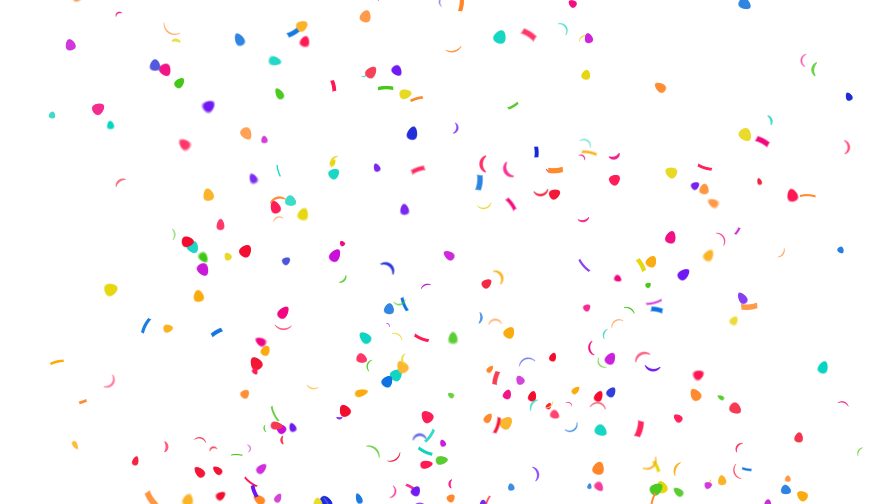
Reproduce this pattern procedurally as a WebGL 2 fragment shader.

```glsl
#version 300 es
precision highp float;

uniform vec2 u_resolution;
out vec4 fragColor;

// Bright paper colours, most frequent first
const vec3 PAPER[12] = vec3[12](
    vec3(1.00, 0.08, 0.32), vec3(1.00, 0.53, 0.16), vec3(0.98, 0.67, 0.05),
    vec3(0.43, 0.08, 0.95), vec3(0.95, 0.04, 0.17), vec3(0.95, 0.02, 0.50),
    vec3(0.05, 0.45, 0.88), vec3(0.78, 0.05, 0.85), vec3(0.03, 0.83, 0.76),
    vec3(0.90, 0.84, 0.05), vec3(0.10, 0.15, 0.85), vec3(0.25, 0.78, 0.08));

vec4 hash4(float n) {
    vec4 p = fract(n * vec4(0.1031, 0.1030, 0.0973, 0.1099));
    p += dot(p, p.wzxy + 33.33);
    return fract((p.xxyz + p.yzzw) * p.zywx);
}

vec2 rotate(vec2 p, float angle) {
    float c = cos(angle), s = sin(angle);
    return vec2(c * p.x - s * p.y, s * p.x + c * p.y);
}

float egg(vec2 p, float radius, float squash) {
    p.x *= (1.0 + 0.3 * p.y / radius) / squash;
    return (length(p) - radius) * squash;
}

// Curled streamer, thinning towards both ends
float curl(vec2 p, float radius, float halfAngle, float thickness) {
    p.y += radius;
    float a = abs(atan(p.x, p.y));
    float taper = 1.0 - 0.65 * pow(min(a / halfAngle, 1.0), 2.0);
    float band = abs(length(p) - radius) - thickness * taper;
    return max(band, (a - halfAngle) * radius);
}

// Short, slightly bent strip
float strip(vec2 p, vec2 halfSize) {
    p.y += 8.0 * p.x * p.x;
    vec2 d = abs(p) - halfSize;
    return length(max(d, 0.0)) + min(max(d.x, d.y), 0.0);
}

void main() {
    vec2 uv = gl_FragCoord.xy / u_resolution.y;
    float aspect = u_resolution.x / u_resolution.y;
    float pixel = 1.0 / u_resolution.y;
    vec3 color = vec3(1.0);

    for (int i = 0; i < 270; i++) {
        // Scatter: denser low down and around the middle
        vec4 place = hash4(float(i) * 7.31 + 3.7);
        float across = mix(place.x, 0.5 * (place.x + place.z), 0.55);
        vec2 center = vec2((0.02 + 0.97 * across) * aspect, 1.02 * pow(place.y, 1.35));
        vec2 p = uv - center;
        if (dot(p, p) > 0.0025) continue;

        vec4 look = hash4(float(i) * 5.17 + 91.3);
        vec4 form = hash4(float(i) * 3.73 + 47.9);
        float size = mix(0.35, 1.0, sqrt(look.x));
        float kind = look.y;
        float d;
        float opacity = 1.0;

        if (kind < 0.54) {
            p = rotate(p, (form.x - 0.5) * 2.2 + (form.w > 0.8 ? 1.57 : 0.0));
            d = egg(p, 0.0135 * size, mix(0.5, 0.9, sqrt(form.y)));
        } else if (kind < 0.86) {
            p = rotate(p, form.x * 6.283);
            d = curl(p, mix(0.013, 0.023, form.y) * size, mix(0.75, 1.2, form.z),
                     mix(0.0014, 0.0038, form.w * form.w) * sqrt(size));
            opacity = mix(0.6, 1.0, sqrt(place.w));
        } else {
            p = rotate(p, form.x * 6.283);
            d = strip(p, vec2(0.016, mix(0.0015, 0.0065, form.y)) * size);
        }

        // Pieces out of focus get a wider edge
        float blur = 0.6 * pixel + 0.0025 * pow(form.z, 4.0) * size;
        float cover = opacity * smoothstep(blur, -blur, d);
        vec3 paper = PAPER[int(12.0 * pow(look.z, 1.25))];
        paper = mix(paper, vec3(1.0, 0.95, 0.9), 0.25 * look.w * look.w);
        color = mix(color, paper, cover);
    }

    fragColor = vec4(color, 1.0);
}
```
